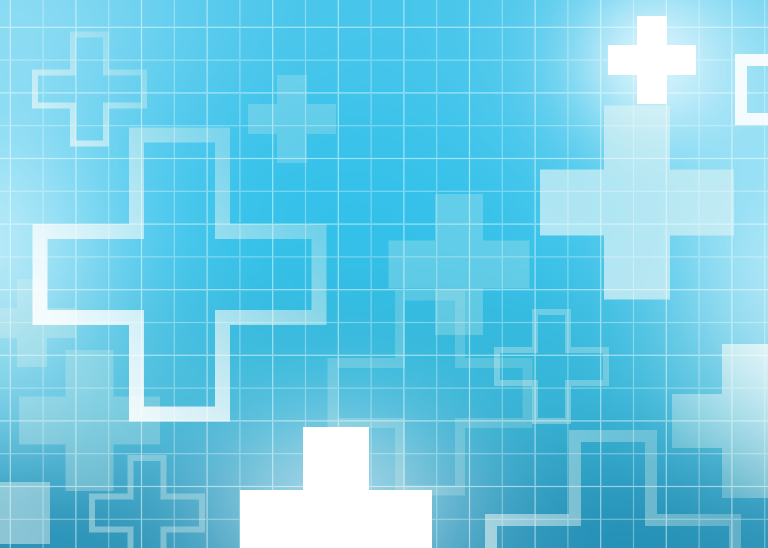
Give the GLSL for this background, as a Shadertoy shader.

```glsl
// Translucent, outlined and solid plus shapes over a sky-to-teal gradient.
// Soft gaussian glows and a thin white grid lie below the plus shapes, which
// come from one box-union distance function. Canvas space is 7.68 x 5.48.

const vec2 CANVAS = vec2(7.68, 5.48);

// Coverage of a shape from its signed distance
float cover(float d) {
    float pixel = CANVAS.y / iResolution.y;
    return clamp(0.5 - d / pixel, 0.0, 1.0);
}

// Plus shape: size.x is the half length of an arm, size.y its half width
float plusDistance(vec2 p, vec2 size) {
    vec2 q = abs(p);
    return min(max(q.x - size.x, q.y - size.y), max(q.x - size.y, q.y - size.x));
}

// Opacity runs from the lower left (alpha.x) to the upper right (alpha.y)
void blendPlus(inout vec3 col, float d, vec2 p, float reach, vec2 alpha) {
    float along = clamp(0.5 + 0.4 * (p.x + p.y) / reach, 0.0, 1.0);
    float opacity = mix(alpha.x, alpha.y, along);
    vec3 tint = mix(vec3(0.80, 0.91, 0.87), vec3(1.0), min(1.0, opacity * 1.3));
    col = mix(col, tint, opacity * cover(d));
}

void fillPlus(inout vec3 col, vec2 p, vec2 size, vec2 alpha) {
    blendPlus(col, plusDistance(p, size), p, size.x, alpha);
}

void outlinePlus(inout vec3 col, vec2 p, vec2 size, float thick, vec2 alpha) {
    float d = plusDistance(p, size);
    blendPlus(col, max(d, -d - thick), p, size.x, alpha);
}

void glow(inout vec3 col, vec2 p, vec2 radius, float strength) {
    vec2 q = p / radius;
    col = mix(col, vec3(0.94, 0.985, 1.0), strength * exp(-dot(q, q)));
}

vec3 backdrop(vec2 p) {
    vec3 col = mix(vec3(0.13, 0.56, 0.71), vec3(0.19, 0.71, 0.85), smoothstep(0.0, 1.9, p.y));
    col = mix(col, vec3(0.20, 0.755, 0.915), smoothstep(1.6, 3.3, p.y));
    col = mix(col, vec3(0.27, 0.77, 0.92), smoothstep(3.3, 5.5, p.y));

    // Light from the sides, the bright plus shapes and the corners
    glow(col, p - vec2(-0.2, 3.0), vec2(1.5, 1.6), 0.68);
    glow(col, p - vec2(0.1, 5.4), vec2(1.9, 1.4), 0.36);
    glow(col, p - vec2(0.2, 1.4), vec2(1.5, 1.0), 0.16);
    glow(col, p - vec2(7.9, 2.6), vec2(1.3, 1.7), 0.62);
    glow(col, p - vec2(7.2, 4.7), vec2(1.8, 1.5), 0.40);
    glow(col, p - vec2(6.52, 4.88), vec2(0.75), 0.75);
    glow(col, p - vec2(3.36, 0.45), vec2(1.45, 1.05), 0.60);
    return col;
}

// Thin lines, every second one brighter
float gridLines(vec2 p) {
    vec2 cell = (p - vec2(0.103, 5.207)) / 0.328;
    vec2 d = abs(fract(cell + 0.5) - 0.5) * 0.328 - 0.006;
    vec2 weight = mix(vec2(0.55), vec2(0.36), mod(floor(cell + 0.5), 2.0));
    return max(weight.x * cover(d.x), weight.y * cover(d.y));
}

void mainImage(out vec4 fragColor, in vec2 fragCoord) {
    vec2 p = fragCoord / iResolution.xy * CANVAS;
    vec3 col = backdrop(p);
    col = mix(col, vec3(0.95, 1.0, 1.0), gridLines(p));

    // Translucent solid shapes
    fillPlus(col, p - vec2(2.92, 4.29), vec2(0.44, 0.15), vec2(0.24));
    fillPlus(col, p - vec2(4.59, 2.835), vec2(0.705, 0.24), vec2(0.26));
    fillPlus(col, p - vec2(0.895, 1.275), vec2(0.705, 0.24), vec2(0.30, 0.26));
    fillPlus(col, p - vec2(0.32, 2.25), vec2(0.44, 0.15), vec2(0.30));
    fillPlus(col, p - vec2(-0.45, 0.35), vec2(0.95, 0.31), vec2(0.60, 0.42));
    fillPlus(col, p - vec2(7.49, 1.27), vec2(0.77, 0.27), vec2(0.28, 0.72));
    fillPlus(col, p - vec2(6.37, 3.455), vec2(0.97, 0.33), vec2(0.62, 0.48));

    // Outlined shapes
    outlinePlus(col, p - vec2(0.895, 4.59), vec2(0.575, 0.195), 0.06, vec2(0.62, 0.30));
    outlinePlus(col, p - vec2(1.795, 2.735), vec2(1.47, 0.505), 0.15, vec2(0.88, 0.34));
    outlinePlus(col, p - vec2(4.30, 1.55), vec2(1.025, 0.35), 0.10, vec2(0.26, 0.20));
    outlinePlus(col, p - vec2(5.515, 1.815), vec2(0.575, 0.195), 0.06, vec2(0.36, 0.30));
    outlinePlus(col, p - vec2(1.47, 0.35), vec2(0.58, 0.195), 0.06, vec2(0.42, 0.34));
    outlinePlus(col, p - vec2(6.13, -0.10), vec2(1.28, 0.44), 0.12, vec2(0.62, 0.28));
    outlinePlus(col, p - vec2(8.38, 4.585), vec2(1.03, 0.355), 0.12, vec2(0.88, 0.95));

    // Opaque white shapes
    fillPlus(col, p - vec2(6.52, 4.88), vec2(0.44, 0.15), vec2(1.0));
    fillPlus(col, p - vec2(3.36, 0.25), vec2(0.96, 0.33), vec2(1.0));

    fragColor = vec4(col, 1.0);
}
```
